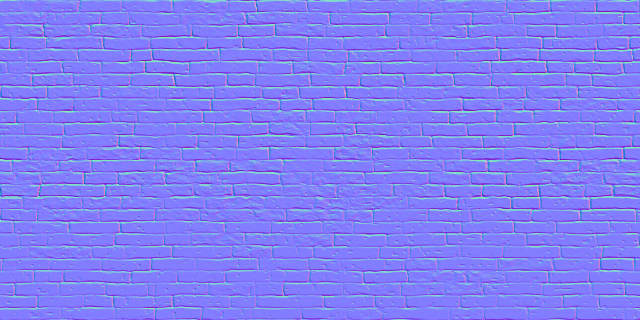
Reproduce this texture map procedurally as a Shadertoy shader.

```glsl
// Tangent-space normal map of an old brick wall with worn, uneven courses.
#define ROWS 26.0          // courses over the canvas height
#define BRICK_LENGTH 3.9   // mean brick length, in course heights
#define JOINT_JITTER 0.55  // variation of brick lengths
#define MORTAR 0.10        // joint width, in course heights
#define BEVEL 0.08         // half width of the rounded rim
#define DEPTH 0.105        // mean depth of the joints
#define WARP 0.16          // waviness of the brick outlines
#define WEAR 0.17          // relief of damaged faces
#define GRAIN 0.030        // relief of sound faces
#define GAIN vec3(0.7, 0.68, 1.1) // slope gain sideways, down and up
#define HAZE 0.055         // loss of blue on steep, rough parts

float hash(vec2 p) {
    vec3 a = fract(p.xyx * 0.1031);
    a += dot(a, a.yzx + 33.33);
    return fract((a.x + a.y) * a.z);
}

float noise(vec2 p) {
    vec2 i = floor(p), f = fract(p);
    f = f * f * (3.0 - 2.0 * f);
    return mix(mix(hash(i), hash(i + vec2(1, 0)), f.x),
               mix(hash(i + vec2(0, 1)), hash(i + vec2(1, 1)), f.x), f.y);
}

float fbm(vec2 p) {
    float sum = 0.0, amplitude = 0.5;
    for (int k = 0; k < 3; k++) {
        sum += amplitude * noise(p);
        p = mat2(0.8, 0.6, -0.6, 0.8) * p * 2.03 + 19.7;
        amplitude *= 0.5;
    }
    return sum;
}

// Position of an upright joint, in brick lengths
float joint(float column, float row) {
    return column + JOINT_JITTER * hash(vec2(column + 40.0, row * 3.0 + 7.0));
}

float roundedBox(vec2 p, vec2 halfSize, float radius) {
    vec2 d = abs(p) - halfSize + radius;
    return length(max(d, 0.0)) + min(max(d.x, d.y), 0.0) - radius;
}

float wallHeight(vec2 p) {
    // Gently uneven outlines
    vec2 q = p + WARP * (vec2(noise(p * 1.2 + 5.0), noise(p * vec2(0.4, 0.6) + 71.0)) - 0.5);
    q.y += 0.08 * (noise(p * vec2(1.9, 2.5) + 31.0) - 0.5);

    // Brick under this point
    float row = floor(q.y);
    float x = q.x / BRICK_LENGTH + 0.5 * mod(row, 2.0) + 0.35 * hash(vec2(row, 91.0));
    float column = floor(x);
    if (x < joint(column, row)) column -= 1.0;
    float left = joint(column, row), right = joint(column + 1.0, row);
    vec2 halfSize = vec2(0.5 * BRICK_LENGTH * (right - left), 0.5);
    vec2 local = vec2((x - 0.5 * (left + right)) * BRICK_LENGTH, fract(q.y) - 0.5);
    vec2 id = vec2(column + 60.0, row + 11.0);

    // Damage gathers in patches and a middle band; the foot stays calm
    float v = p.y / ROWS;
    float upper = smoothstep(0.24, 0.40, v);
    float band = upper * (1.0 - smoothstep(0.46, 0.58, v));
    float patches = noise(p * vec2(0.16, 0.33) + 13.0);
    float damage = smoothstep(0.56, 0.98,
        0.55 * hash(id) + 0.45 * patches + 0.11 * band + 0.12 * upper - 0.04);

    // Rim, eaten away by chips
    float rough = fbm(p * vec2(1.5, 2.3) + 8.0);
    float d = roundedBox(local, halfSize - 0.5 * MORTAR, 0.15);
    d += (0.10 + damage * 0.25) * (rough - 0.44);
    float bevel = BEVEL * mix(0.8, 1.25, smoothstep(-0.2, 0.2, local.y));
    float face = 1.0 - smoothstep(-bevel, bevel, d);

    // Joints sink below level faces, and vanish where mortar fills them
    float filled = smoothstep(0.25, 0.75, noise(p * vec2(0.9, 1.3) + 53.0));
    float sink = DEPTH * mix(0.7, 1.3, hash(id + 23.0)) * mix(0.8, 1.1, upper);
    float h = (face - 1.0) * sink * mix(1.4, 0.4, filled) * (1.0 - 0.3 * damage);

    // Grain, flaking and pits
    h += GRAIN * mix(0.6, 1.2, upper) * fbm(p * vec2(2.8, 3.5));
    h += WEAR * damage * face * (rough - 0.44);
    h -= 0.04 * face * smoothstep(0.80, 0.95, noise(p * vec2(3.1, 3.6) + 47.0));
    return h;
}

void mainImage(out vec4 fragColor, in vec2 fragCoord) {
    vec2 p = fragCoord / iResolution.y * ROWS;
    float e = max(0.04, 0.4 * ROWS / iResolution.y);

    // Slope by central differences
    vec2 slope = vec2(wallHeight(p - vec2(e, 0)) - wallHeight(p + vec2(e, 0)),
                      wallHeight(p - vec2(0, e)) - wallHeight(p + vec2(0, e))) / (2.0 * e);
    slope.x *= GAIN.x;
    slope.y *= mix(GAIN.y, GAIN.z, smoothstep(-0.1, 0.3, slope.y));

    // Encode with a small base tilt
    vec3 normal = normalize(vec3(slope + vec2(0.02, -0.02), 1.0));
    vec3 color = 0.5 + 0.5 * normal;
    color.b -= HAZE * smoothstep(0.03, 0.30, length(slope));
    fragColor = vec4(color, 1.0);
}
```
